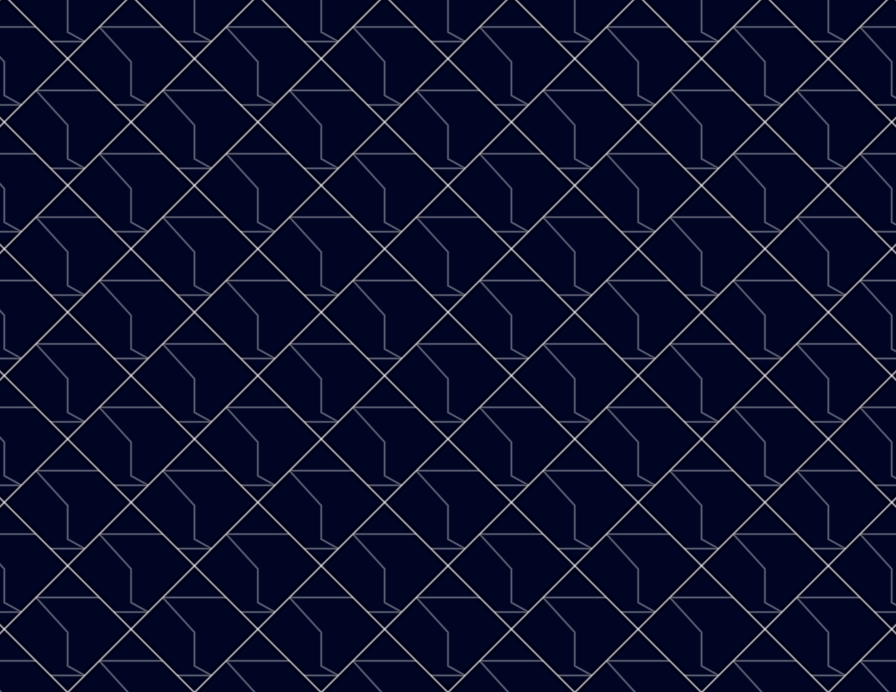
This pattern is drawn by a WebGL 2 fragment shader. Its source:

```glsl
#version 300 es
precision highp float;
// Navy lattice of diamonds, each holding thin chords and a bent line.

#define HALF_DIAGONAL 0.0916    // centre to corner of a diamond, in canvas heights
#define CROSSING vec2(0.0, 0.0488) // one lattice crossing, from the canvas centre
#define LINE_HALF 0.00126       // half width of every line
#define HALO_HALF 0.0055        // half width of the dark rim along the lattice
#define LATTICE_ALPHA 0.66
#define INNER_ALPHA 0.37
#define UPPER_CHORD 0.5         // chord heights, in half diagonals
#define LOWER_CHORD -0.73
#define NAVY vec3(0.0, 0.02, 0.14)
#define DEEP_NAVY vec3(0.0, 0.0, 0.09)
#define LINE_COLOUR vec3(1.0)

uniform vec2 u_resolution;
out vec4 fragColour;

float segmentDistance(vec2 p, vec2 a, vec2 b) {
    vec2 ap = p - a, ab = b - a;
    return length(ap - ab * clamp(dot(ap, ab) / dot(ab, ab), 0.0, 1.0));
}

// Horizontal line spanning the diamond at height y
float chordDistance(vec2 p, float y) {
    float reach = 1.0 - abs(y);
    return segmentDistance(p, vec2(-reach, y), vec2(reach, y));
}

// Distance to the lines inside a diamond with corners at unit distance
float innerDistance(vec2 p) {
    vec2 start = vec2(UPPER_CHORD - 1.0, UPPER_CHORD);
    vec2 bend = vec2(0.0, -0.05);
    vec2 foot = vec2(0.0, -0.58);
    vec2 toe = vec2(1.0 + LOWER_CHORD, LOWER_CHORD);
    float d = min(chordDistance(p, UPPER_CHORD), chordDistance(p, LOWER_CHORD));
    d = min(d, segmentDistance(p, start, bend));
    d = min(d, segmentDistance(p, bend, foot));
    return min(d, segmentDistance(p, foot, toe));
}

float stroke(float d, float halfWidth, float pixel) {
    return 1.0 - smoothstep(halfWidth - pixel, halfWidth + pixel, d);
}

void main() {
    float pixel = 1.0 / u_resolution.y;
    vec2 uv = (gl_FragCoord.xy - 0.5 * u_resolution) * pixel;
    vec2 p = (uv - CROSSING) / HALF_DIAGONAL;

    // Repeat along the two diagonals, then turn back to upright axes
    vec2 diagonal = mod(vec2(p.x + p.y, p.x - p.y), 2.0) - 1.0;
    vec2 local = 0.5 * vec2(diagonal.x + diagonal.y, diagonal.x - diagonal.y);

    vec2 edge = (1.0 - abs(diagonal)) * HALF_DIAGONAL * inversesqrt(2.0);
    float inner = innerDistance(local) * HALF_DIAGONAL;

    // Background with its darker rim
    float halo = stroke(min(edge.x, edge.y), HALO_HALF, pixel);
    vec3 colour = mix(NAVY, DEEP_NAVY, halo);

    // Translucent lines, brighter where they cross
    float clear = (1.0 - LATTICE_ALPHA * stroke(edge.x, LINE_HALF, pixel))
                * (1.0 - LATTICE_ALPHA * stroke(edge.y, LINE_HALF, pixel))
                * (1.0 - INNER_ALPHA * stroke(inner, LINE_HALF, pixel));
    fragColour = vec4(mix(LINE_COLOUR, colour, clear), 1.0);
}
```
